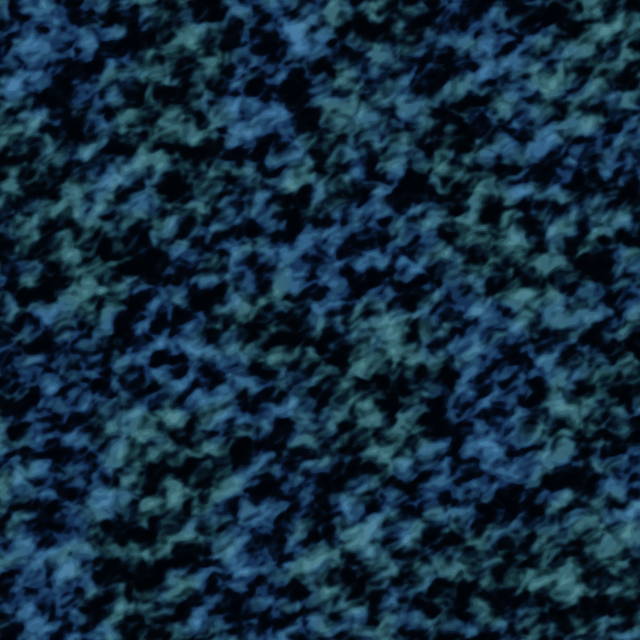
Reproduce this texture procedurally as a Shadertoy shader.

```glsl
// Draws a rough, dark blue-teal mineral surface with soft slanted grains and black pits.

// Grain layout, in cells per canvas height
const float PATCH_FREQ = 9.0;
const float GRAIN_FREQ = 25.0;
const float CHIP_FREQ = 50.0;
const float SPECK_FREQ = 96.0;
const float HUE_FREQ = 6.0;
const float HUE_GRAIN_FREQ = 30.0;

// Layer weights
const float PATCH_WEIGHT = 0.5;
const float GRAIN_WEIGHT = 1.0;
const float CHIP_WEIGHT = 0.75;
const float SPECK_WEIGHT = 0.4;

const float SLANT = 0.5;          // grain direction in radians
const float STRETCH = 1.4;        // grain length over width
const float WARP = 0.008;         // bending of the grain outlines
const float NOISE_SIGMA = 0.212;  // spread of one noise layer

// Palette from pits to highlights
const vec3 PIT = vec3(0.0, 0.012, 0.03);
const vec3 SHADOW = vec3(0.01, 0.03, 0.06);
const vec3 NAVY = vec3(0.03, 0.09, 0.16);
const vec3 TEAL = vec3(0.07, 0.18, 0.23);
const vec3 BLUE = vec3(0.09, 0.20, 0.31);
const vec3 STEEL = vec3(0.14, 0.29, 0.37);
const vec3 PALE = vec3(0.21, 0.39, 0.48);
const vec3 GLINT = vec3(0.30, 0.50, 0.59);
const vec3 WARM_TINT = vec3(1.06, 1.04, 0.92);
const vec3 COOL_TINT = vec3(0.92, 0.96, 1.09);

float hash(vec2 cell) {
    return fract(sin(dot(cell, vec2(127.1, 311.7))) * 43758.5453);
}

mat2 rotation(float angle) {
    float c = cos(angle), s = sin(angle);
    return mat2(c, -s, s, c);
}

// Dot product of a random unit gradient with the offset from its corner
float corner(vec2 cell, vec2 offset) {
    float angle = 6.28319 * hash(cell);
    return dot(vec2(cos(angle), sin(angle)), offset);
}

// Gradient noise centred on zero
float noise(vec2 p) {
    vec2 i = floor(p), f = fract(p);
    vec2 w = f * f * (3.0 - 2.0 * f);
    vec2 e = vec2(1.0, 0.0);
    float low = mix(corner(i, f), corner(i + e.xy, f - e.xy), w.x);
    float high = mix(corner(i + e.yx, f - e.yx), corner(i + e.xx, f - e.xx), w.x);
    return mix(low, high, w.y);
}

// Layered relief, scaled to unit deviation
float relief(vec2 p) {
    vec4 weight = vec4(PATCH_WEIGHT, GRAIN_WEIGHT, CHIP_WEIGHT, SPECK_WEIGHT);
    vec4 layer = vec4(
        noise(p * PATCH_FREQ + 3.7),
        noise(p * GRAIN_FREQ + 17.3),
        noise(rotation(0.35) * p * CHIP_FREQ + 41.9),
        noise(rotation(-0.3) * p * SPECK_FREQ + 73.1));
    return dot(weight, layer) / (length(weight) * NOISE_SIGMA);
}

// Colour by brightness rank, so each stop covers its share of the area
vec3 palette(float rank, float hue) {
    vec3 colour = mix(PIT, SHADOW, smoothstep(0.0, 0.15, rank));
    colour = mix(colour, NAVY, smoothstep(0.14, 0.33, rank));
    colour = mix(colour, mix(TEAL, BLUE, hue), smoothstep(0.33, 0.56, rank));
    colour = mix(colour, STEEL, smoothstep(0.58, 0.82, rank));
    colour = mix(colour, PALE, smoothstep(0.82, 0.95, rank));
    colour = mix(colour, GLINT, smoothstep(0.96, 1.0, rank));
    return colour * mix(WARM_TINT, COOL_TINT, hue);
}

void mainImage(out vec4 fragColor, in vec2 fragCoord) {
    vec2 uv = fragCoord / iResolution.y;

    // Slanted, stretched and slightly bent grain space
    vec2 p = rotation(SLANT) * uv;
    p *= vec2(inversesqrt(STRETCH), sqrt(STRETCH));
    p += WARP * vec2(noise(uv * 34.0 + 5.0), noise(uv * 34.0 + 57.0));

    // Relief turned into an evenly spread brightness rank
    float rank = 1.0 / (1.0 + exp(-1.7 * relief(p)));

    // Broad and grain-sized drift between teal and blue
    float drift = noise(uv * HUE_FREQ + 91.0) + 0.6 * noise(p * HUE_GRAIN_FREQ + 29.0);
    float hue = smoothstep(-0.35, 0.4, drift);

    fragColor = vec4(palette(rank, hue), 1.0);
}
```
